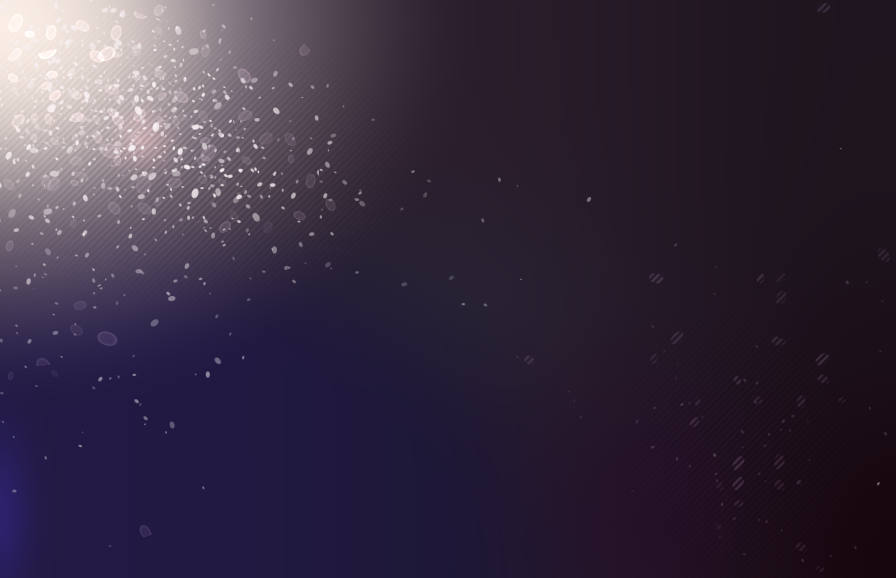
Reproduce this background procedurally as a Shadertoy shader.

```glsl
// Dusky plum and indigo backdrop with a pale corner glow, drifting dust and fine hatching.
#define GLOW_SIZE vec2(0.80, 0.64)
#define DUST_CENTER vec2(0.20, 0.82)
#define DUST_SPREAD vec2(0.29, 0.135)
#define EMBER_CENTER vec2(1.28, 0.23)
#define HATCH_PITCH 0.0085
#define HATCH_DEPTH 0.10
#define DUST_LAYERS 5

const vec3 PLUM = vec3(0.165, 0.115, 0.170);
const vec3 NIGHT = vec3(0.115, 0.080, 0.120);
const vec3 INDIGO = vec3(0.135, 0.100, 0.265);
const vec3 NAVY = vec3(0.110, 0.090, 0.205);
const vec3 SLATE = vec3(0.150, 0.145, 0.215);
const vec3 MAROON = vec3(0.085, 0.015, 0.045);
const vec3 MAGENTA = vec3(0.145, 0.060, 0.165);
const vec3 CREAM = vec3(0.980, 0.930, 0.900);
const vec3 MAUVE = vec3(0.800, 0.755, 0.790);

vec3 hash3(vec2 p) {
    vec3 q = fract(p.xyx * vec3(0.1031, 0.1030, 0.0973));
    q += dot(q, q.yxz + 33.33);
    return fract((q.xxy + q.yzz) * q.zyx);
}

float softSpot(vec2 p, vec2 center, vec2 size) {
    vec2 d = (p - center) / size;
    return exp(-dot(d, d));
}

// Likelihood of dust: a slanted band with a sparse halo
float dustDensity(vec2 p) {
    vec2 d = p - DUST_CENTER;
    vec2 axis = vec2(0.91, -0.41);
    vec2 q = vec2(dot(d, axis), dot(d, vec2(-axis.y, axis.x)));
    float band = softSpot(q, vec2(0.0), DUST_SPREAD);
    float halo = softSpot(p, vec2(0.05, 0.68), vec2(0.34, 0.32));
    return 0.58 * band + 0.13 * halo;
}

// One jittered particle per cell; x is its disc, y its rim
vec2 particles(vec2 p, float cell, float radius, float seed, float density) {
    vec2 id = floor(p / cell);
    vec3 place = hash3(id + seed);
    vec3 trait = hash3(id + seed + 71.7);
    float size = radius * mix(0.45, 1.0, trait.x);
    vec2 room = vec2(max(0.0, 0.5 - radius * 1.3 / cell));
    vec2 center = (id + 0.5 + (place.xy - 0.5) * 2.0 * room) * cell;
    vec2 d = p - center;
    // Slight irregularity keeps the flakes from looking round
    float wobble = 1.0 + 0.2 * sin(2.0 * atan(d.y, d.x + 1e-6) + 6.28 * trait.y);
    float dist = length(d) * wobble - size;
    float aa = 0.8 / iResolution.y;
    float shown = step(place.z, density) * mix(0.4, 1.0, trait.z);
    float disc = 1.0 - smoothstep(-aa, aa, dist);
    float rim = disc * smoothstep(-0.4 * size, 0.0, dist);
    return shown * vec2(disc, rim);
}

vec3 backdrop(vec2 p) {
    vec3 col = mix(PLUM, NIGHT, smoothstep(0.75, 1.5, p.x));
    col = mix(col, SLATE, 0.7 * softSpot(p, vec2(0.72, 0.46), vec2(0.32, 0.19)));
    float blue = 1.0 - smoothstep(0.62, 1.1, length((p - vec2(0.25, 0.0)) / vec2(0.84, 0.64)));
    col = mix(col, mix(INDIGO, NAVY, smoothstep(0.2, 1.0, p.x)), blue);
    col = mix(col, MAGENTA, 0.75 * softSpot(p, vec2(1.13, 0.10), vec2(0.20, 0.26)));
    col = mix(col, MAROON, 0.9 * softSpot(p, vec2(1.58, 0.0), vec2(0.30, 0.40)));
    return col + vec3(0.04, 0.03, 0.16) * softSpot(p, vec2(0.0, 0.11), vec2(0.05, 0.13));
}

void mainImage(out vec4 fragColor, in vec2 fragCoord) {
    vec2 p = fragCoord / iResolution.y;
    p.x *= 1.5515 * iResolution.y / iResolution.x;
    vec3 col = backdrop(p);

    // Corner light
    float reach = length((p - vec2(0.0, 0.96)) / GLOW_SIZE);
    float glow = 1.0 - smoothstep(0.0, 1.06, reach);
    col = mix(col, mix(MAUVE, CREAM, smoothstep(0.4, 0.9, glow)), glow);
    col += vec3(0.16, 0.11, 0.10) * softSpot(p, vec2(0.25, 0.755), vec2(0.045));

    // Diagonal hatching
    float hatch = 0.5 + 0.5 * sin(6.2832 * (p.x - p.y) * 0.7071 / HATCH_PITCH);
    float hatchArea = softSpot(p, vec2(0.36, 0.70), vec2(0.30, 0.17));
    col *= 1.0 + HATCH_DEPTH * hatchArea * (2.0 * hatch - 1.0);

    // Translucent bokeh, then bright dust from coarse to fine
    float density = dustDensity(p);
    for (int i = 0; i < 2; i++) {
        float k = float(i);
        vec2 bokeh = particles(p, 0.055 - 0.018 * k, 0.015 - 0.004 * k, 13.0 + 29.0 * k, density);
        col += vec3(0.95, 0.82, 0.88) * (0.08 * bokeh.x + 0.09 * bokeh.y);
    }
    for (int i = 0; i < DUST_LAYERS; i++) {
        float k = float(i);
        float cell = 0.036 * pow(0.83, k);
        float radius = 0.0068 * pow(0.77, k);
        vec2 dust = particles(p + 0.017 * k, cell, radius, 101.0 + 37.0 * k, density);
        float strength = mix(0.50, 0.95, smoothstep(0.02, 0.3, density));
        col = mix(col, vec3(0.97, 0.94, 0.95), dust.x * strength);
    }

    // Stray flecks and hatched embers at the lower right
    float strayArea = 0.06 * softSpot(p, vec2(0.60, 0.60), vec2(0.38, 0.22));
    col += 0.32 * particles(p, 0.045, 0.0045, 311.0, strayArea).x;
    float emberArea = softSpot(p, EMBER_CENTER, vec2(0.20, 0.24));
    float ember = particles(p, 0.036, 0.011, 407.0, 0.28 * emberArea).x;
    float spark = particles(p, 0.022, 0.0028, 503.0, 0.20 * emberArea).x;
    col += vec3(0.24, 0.20, 0.25) * (0.55 * ember * hatch + 0.7 * spark);
    col += 0.018 * emberArea * (hatch - 0.5);

    fragColor = vec4(clamp(col, 0.0, 1.0), 1.0);
}
```
